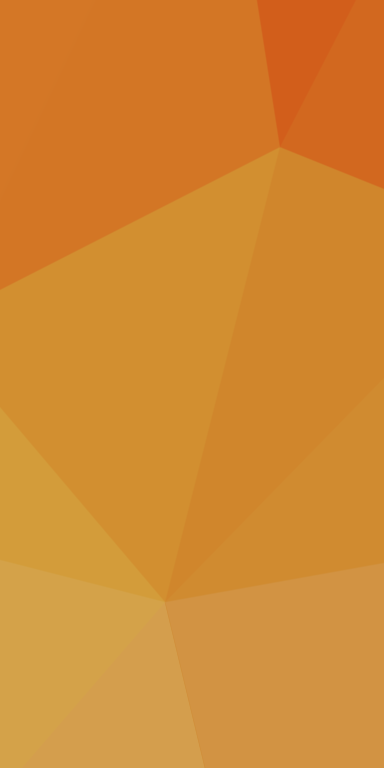
Reproduce this background procedurally as a Shadertoy shader.

```glsl
// Signed distance to the line from a to b, positive on its left
float leftOf(vec2 p, vec2 a, vec2 b) {
    vec2 d = normalize(b - a), q = p - a;
    return d.x * q.y - d.y * q.x;
}

// Paints the wedge at hub that turns counter-clockwise from a to b
void facet(inout vec3 color, vec2 p, vec2 hub, vec2 a, vec2 b, vec3 tint) {
    float inside = min(leftOf(p, hub, a), -leftOf(p, hub, b));
    float pixel = 1.0 / iResolution.x;
    color = mix(color, tint, smoothstep(-pixel, pixel, inside));
}

void mainImage(out vec4 fragColor, in vec2 fragCoord) {
    // Canvas is one unit wide and two units tall
    vec2 p = fragCoord / iResolution.xy * vec2(1.0, 2.0);
    vec2 upperHub = vec2(0.729, 1.617);
    vec2 lowerHub = vec2(0.430, 0.432);
    vec3 color = vec3(0.822, 0.560, 0.188);

    // Lower fan, left side: each facet covers the end of the one before
    vec2 leftEnd = vec2(0.68, 0.0);
    facet(color, p, lowerHub, vec2(0.0, 0.940), leftEnd, vec3(0.827, 0.612, 0.227));
    facet(color, p, lowerHub, vec2(0.0, 0.542), leftEnd, vec3(0.830, 0.637, 0.286));
    facet(color, p, lowerHub, vec2(0.057, 0.0), leftEnd, vec3(0.830, 0.618, 0.302));

    // Lower fan, right side
    vec2 rightStart = vec2(0.534, 0.0);
    facet(color, p, lowerHub, rightStart, upperHub, vec3(0.816, 0.525, 0.172));
    facet(color, p, lowerHub, rightStart, vec2(1.0, 1.016), vec3(0.814, 0.545, 0.190));
    facet(color, p, lowerHub, rightStart, vec2(1.0, 0.534), vec3(0.822, 0.576, 0.262));

    // Upper fan, from right to left
    vec2 redEnd = vec2(0.5, 2.0);
    facet(color, p, upperHub, vec2(1.0, 1.508), redEnd, vec3(0.822, 0.408, 0.122));
    facet(color, p, upperHub, vec2(0.927, 2.0), redEnd, vec3(0.824, 0.369, 0.106));
    facet(color, p, upperHub, vec2(0.669, 2.0), vec2(0.0, 1.245), vec3(0.826, 0.463, 0.146));

    // Faint crease in the upper left corner
    float crease = smoothstep(-0.01, 0.01, leftOf(p, vec2(0.0, 1.48), vec2(0.247, 2.0)));
    color += 0.004 * crease;

    fragColor = vec4(color, 1.0);
}
```
